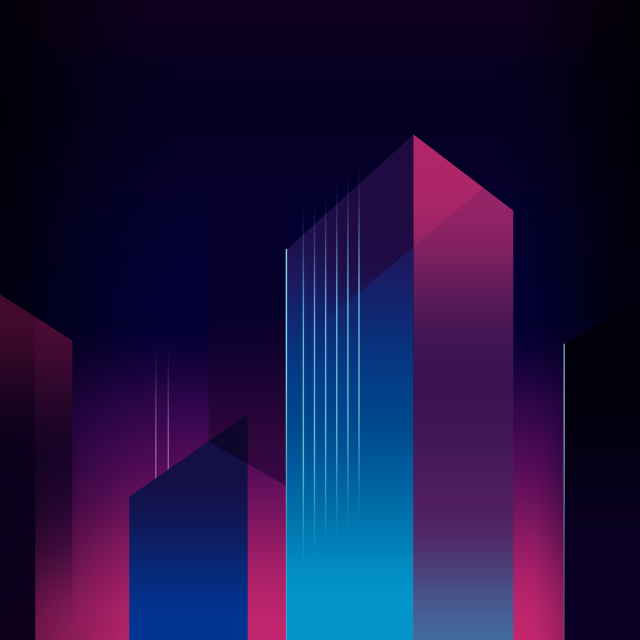
Write a WebGL 1 fragment shader that draws this background.

```glsl
precision highp float;
// Abstract night skyline: slanted flat towers over a navy sky with a magenta
// ground glow. Each face is a slanted-top column filled by a vertical gradient,
// and thin fading light strips run along the walls.
uniform vec2 u_resolution;

// Antialiased coverage of a signed distance, positive inside.
float cover(float d) {
  return clamp(d * u_resolution.y + 0.5, 0.0, 1.0);
}

float between(float x, float left, float right) {
  return cover(x - left) * cover(right - x);
}

// Signed height of p below the line through a and b.
float below(vec2 p, vec2 a, vec2 b) {
  float slope = (b.y - a.y) / (b.x - a.x);
  return (a.y + slope * (p.x - a.x) - p.y) / sqrt(1.0 + slope * slope);
}

// Column whose roof runs from a to b.
float column(vec2 p, vec2 a, vec2 b) {
  return between(p.x, a.x, b.x) * cover(below(p, a, b));
}

float strip(float x, float center) {
  return cover(0.0011 - abs(x - center));
}

vec3 skyColor(vec2 p) {
  vec3 sky = mix(vec3(0.01, 0.0, 0.21), vec3(0.02, 0.0, 0.13), smoothstep(0.52, 0.87, p.y));
  sky = mix(sky, vec3(0.055, 0.0, 0.12), smoothstep(0.85, 1.0, p.y));
  float sides = smoothstep(-0.1, 0.3, p.x) * (1.0 - smoothstep(0.76, 1.04, p.x));
  sky *= mix(0.2, 1.0, sides);

  // Ground glow, weaker toward the left and right margins.
  vec3 glow = mix(vec3(0.76, 0.15, 0.43), vec3(0.26, 0.03, 0.33), smoothstep(0.0, 0.36, p.y));
  float reach = smoothstep(-0.1, 0.29, p.x) * (1.0 - smoothstep(0.82, 0.97, p.x));
  float rise = 1.0 - smoothstep(0.29, 0.51, p.y);
  return mix(sky, glow, rise * mix(reach, 1.0, 0.35 * (1.0 - smoothstep(0.0, 0.25, p.y))));
}

vec3 towerLeft(float y) {
  vec3 c = mix(vec3(0.01, 0.58, 0.79), vec3(0.0, 0.43, 0.66), smoothstep(0.06, 0.23, y));
  c = mix(c, vec3(0.0, 0.27, 0.55), smoothstep(0.18, 0.37, y));
  c = mix(c, vec3(0.05, 0.16, 0.46), smoothstep(0.34, 0.53, y));
  return mix(c, vec3(0.12, 0.09, 0.36), smoothstep(0.46, 0.64, y));
}

vec3 towerRight(float y) {
  vec3 c = mix(vec3(0.26, 0.42, 0.62), vec3(0.32, 0.12, 0.37), smoothstep(-0.02, 0.22, y));
  c = mix(c, vec3(0.24, 0.08, 0.32), smoothstep(0.18, 0.38, y));
  return mix(c, vec3(0.58, 0.14, 0.4), smoothstep(0.43, 0.69, y));
}

void main() {
  vec2 p = gl_FragCoord.xy / u_resolution;
  vec3 color = skyColor(p);

  // Left tower: crimson roof fading into the glow, with a darker outer wall.
  vec3 crimson = mix(vec3(0.08, 0.01, 0.14), vec3(0.32, 0.05, 0.21), smoothstep(0.27, 0.53, p.y));
  float leftTower = column(p, vec2(0.0, 0.54), vec2(0.113, 0.468));
  color = mix(color, crimson, leftTower * smoothstep(0.0, 0.38, p.y) * 0.95);
  float outerWall = cover(0.055 - p.x);
  color = mix(color, vec3(0.035, 0.0, 0.12), outerWall * (1.0 - smoothstep(0.18, 0.5, p.y)) * 0.92);
  color *= 1.0 - 0.15 * outerWall;

  // Hanging dark panel with a slanted lower edge.
  float panel = between(p.x, 0.326, 0.447);
  panel *= cover(-below(p, vec2(0.326, 0.31), vec2(0.447, 0.241)));
  vec3 plum = mix(vec3(0.21, 0.03, 0.25), vec3(0.015, 0.0, 0.16), smoothstep(0.24, 0.56, p.y));
  color = mix(color, plum, panel * (1.0 - smoothstep(0.55, 0.83, p.y)));

  // Pair of faint strips behind the low block.
  float pair = strip(p.x, 0.2435) + strip(p.x, 0.263);
  color = mix(color, vec3(0.62, 0.48, 0.7), pair * 0.75 * (1.0 - smoothstep(0.28, 0.47, p.y)));

  // Low blue block, shaded where the panel crosses it.
  vec3 blue = mix(vec3(0.0, 0.21, 0.58), vec3(0.08, 0.06, 0.27), smoothstep(0.0, 0.27, p.y));
  blue = mix(blue, vec3(0.05, 0.02, 0.16), panel * 0.9);
  color = mix(color, blue, column(p, vec2(0.202, 0.224), vec2(0.387, 0.353)));

  // Main tower: two faces crossed by a diagonal sheen.
  float upper = cover(-below(p, vec2(0.509, 0.499), vec2(0.749, 0.701)));
  vec3 face = towerLeft(p.y);
  vec3 shade = mix(face, vec3(0.12, 0.04, 0.26), smoothstep(0.46, 0.64, p.y));
  face = mix(face, shade, upper * smoothstep(0.47, 0.55, p.x));
  face = mix(face, vec3(0.12, 0.04, 0.26), smoothstep(0.5, 0.66, p.y) * 0.6 * upper);
  color = mix(color, face, column(p, vec2(0.447, 0.609), vec2(0.646, 0.79)));
  vec3 rose = towerRight(p.y);
  rose = mix(rose, vec3(0.69, 0.15, 0.41), upper * smoothstep(0.55, 0.75, p.y));
  color = mix(color, rose, column(p, vec2(0.646, 0.79), vec2(0.802, 0.671)));

  // Staggered light strips, fading out at both ends.
  for (int i = 0; i < 6; i++) {
    float n = float(i);
    float top = 0.695 + 0.0125 * n;
    float foot = 0.09 + 0.0155 * n;
    float fade = smoothstep(foot, foot + 0.22, p.y) * (1.0 - smoothstep(top - 0.24, top, p.y));
    color = mix(color, vec3(0.45, 0.77, 0.87), strip(p.x, 0.474 + 0.0174 * n) * fade * 0.9);
  }
  float edge = strip(p.x, 0.4475) * cover(0.611 - p.y);
  color = mix(color, vec3(0.55, 0.85, 0.93), edge * mix(0.3, 1.0, smoothstep(0.1, 0.5, p.y)));

  // Right tower: near black with a lit left edge.
  vec3 night = mix(vec3(0.04, 0.0, 0.15), vec3(0.008, 0.0, 0.04), smoothstep(0.05, 0.45, p.y));
  color = mix(color, night, cover(p.x - 0.8815) * cover(below(p, vec2(0.8815, 0.462), vec2(1.0, 0.531))));
  float rim = strip(p.x, 0.8815) * cover(0.463 - p.y);
  color = mix(color, vec3(0.5, 0.7, 0.78), rim * mix(0.25, 0.9, smoothstep(0.0, 0.4, p.y)));

  gl_FragColor = vec4(color, 1.0);
}
```
